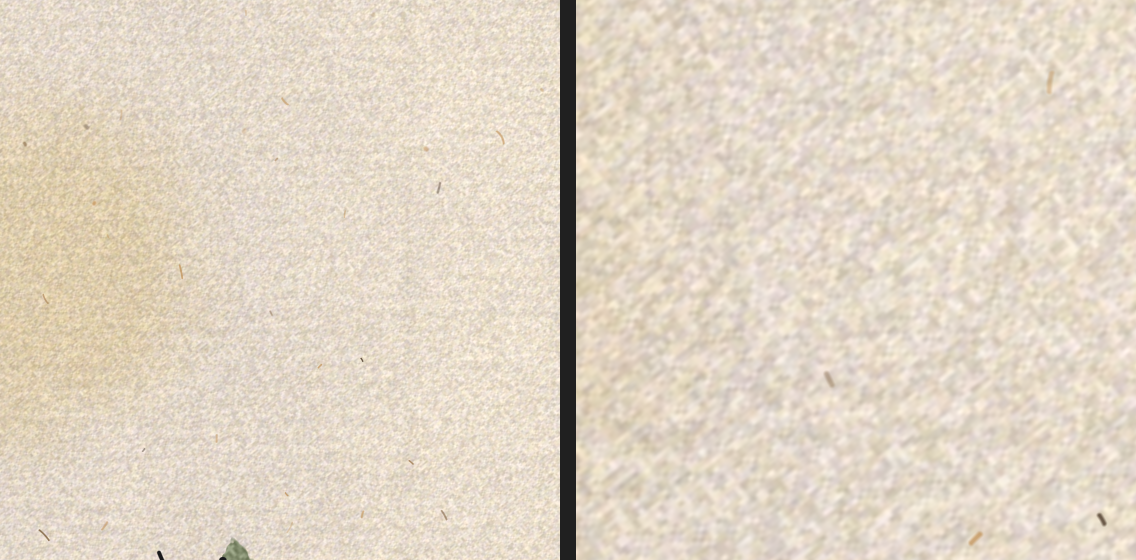
Left: the whole. Right: its middle third, enlarged.
Write a WebGL 2 fragment shader that draws this texture.

```glsl
#version 300 es
precision highp float;
// Aged laid paper with fine grain, a tan stain, stray fibres and a painted scrap at the lower edge.

uniform vec2 u_resolution;
out vec4 fragColor;

const vec3 WARM_PAPER = vec3(0.918, 0.872, 0.806);
const vec3 GREY_PAPER = vec3(0.872, 0.828, 0.782);
const vec3 STAIN_TAN = vec3(0.868, 0.800, 0.675);
const vec3 FIBRE_DARK = vec3(0.30, 0.23, 0.17);
const vec3 FIBRE_OCHRE = vec3(0.76, 0.58, 0.36);
const vec3 LEAF_GREEN = vec3(0.53, 0.57, 0.45);
const vec3 INK = vec3(0.10, 0.10, 0.11);

float hash(vec2 p) {
  vec3 q = fract(p.xyx * 0.1031);
  q += dot(q, q.yzx + 33.33);
  return fract((q.x + q.y) * q.z);
}

float valueNoise(vec2 p) {
  vec2 cell = floor(p), f = fract(p);
  f = f * f * (3.0 - 2.0 * f);
  return mix(mix(hash(cell), hash(cell + vec2(1, 0)), f.x),
             mix(hash(cell + vec2(0, 1)), hash(cell + vec2(1, 1)), f.x), f.y);
}

float fbm(vec2 p) {
  float sum = 0.0, weight = 0.5;
  for (int i = 0; i < 4; i++) {
    sum += weight * valueNoise(p);
    p = mat2(1.6, 1.2, -1.2, 1.6) * p + 17.3;
    weight *= 0.5;
  }
  return sum / 0.9375;
}

vec2 rotate(vec2 p, float angle) {
  float c = cos(angle), s = sin(angle);
  return vec2(c * p.x - s * p.y, s * p.x + c * p.y);
}

float segmentDistance(vec2 p, vec2 a, vec2 b) {
  vec2 d = b - a;
  return length(p - a - d * clamp(dot(p - a, d) / dot(d, d), 0.0, 1.0));
}

// Centred grain of one size, slightly stretched along a diagonal.
float grain(vec2 uv, float scale, float seed) {
  return valueNoise(rotate(uv, 0.9) * scale * vec2(1.1, 0.85) + seed) - 0.5;
}

// One slightly bent fibre or round speck in some cells of a jittered grid.
vec3 scatter(vec3 color, vec2 uv, float cells, float chance, float reach, float width, float seed) {
  vec2 cell = floor(uv * cells), id = cell + seed;
  if (hash(id) > chance) return color;
  vec2 center = (cell + 0.25 + 0.5 * vec2(hash(id + 3.1), hash(id + 7.7))) / cells;
  float angle = (hash(id + 11.9) - 0.5) * 1.9;
  float halfLength = reach * mix(0.4, 1.0, hash(id + 19.3));
  vec2 p = rotate(uv - center, angle);
  p.x += (hash(id + 23.7) - 0.5) * p.y * p.y * 40.0;
  float d = segmentDistance(p, vec2(0.0, -halfLength), vec2(0.0, halfLength));
  float size = width * mix(0.6, 1.2, hash(id + 29.1));
  float mask = 1.0 - smoothstep(size * 0.2, size + 0.0014, d);
  float darkness = smoothstep(0.55, 0.9, hash(id + 31.5));
  float strength = mix(0.3, 0.85, hash(id + 37.3));
  return mix(color, mix(FIBRE_OCHRE, FIBRE_DARK, darkness), mask * strength);
}

vec3 paperBase(vec2 uv) {
  float clouds = fbm(uv * 5.0 + 4.0) - 0.5;
  float warmth = 0.36 + 0.42 * smoothstep(0.35, 0.85, uv.x) + 0.2 * uv.y + clouds * 0.9;
  vec3 color = mix(GREY_PAPER, WARM_PAPER, clamp(warmth, 0.0, 1.1));
  vec2 offset = (uv - vec2(0.03, 0.52)) / vec2(0.38, 0.34);
  float edge = length(offset) + (fbm(uv * 5.0 + 31.0) - 0.5) * 0.4;
  return mix(color, STAIN_TAN, 1.0 - smoothstep(0.4, 1.2, edge));
}

// Broken horizontal wire marks and one faint vertical chain mark.
float laidMarks(vec2 uv) {
  float wobble = valueNoise(uv * vec2(5.0, 9.0)) * 0.8;
  float wires = sin(6.2832 * uv.y * 31.0 + wobble) * valueNoise(uv * vec2(14.0, 31.0) + 9.0);
  float chain = exp(-pow((uv.x - 0.73) / 0.012, 2.0)) * valueNoise(uv * vec2(20.0, 12.0));
  return wires * 0.014 - chain * 0.03;
}

vec3 paintedScrap(vec3 color, vec2 uv) {
  float ragged = (valueNoise(uv * 130.0) - 0.5) * 0.01;
  float slope = uv.x < 0.415 ? 1.9 : 1.1;
  float leaf = min(0.041 - slope * abs(uv.x - 0.415), 0.036) - uv.y + ragged;
  vec3 green = LEAF_GREEN + grain(uv, 190.0, 70.0) * 0.24;
  color = mix(color, green, smoothstep(-0.003, 0.004, leaf));
  float stroke = segmentDistance(uv, vec2(0.284, 0.013), vec2(0.292, -0.006)) - 0.003;
  float root = length((uv - vec2(0.398, 0.0)) * vec2(1.0, 1.2)) - 0.006;
  return mix(color, INK, 1.0 - smoothstep(-0.001, 0.002, min(stroke, root)));
}

void main() {
  vec2 uv = gl_FragCoord.xy / u_resolution;
  vec3 color = paperBase(uv) + laidMarks(uv);

  // Light grain, then separate yellow-blue and pink-green grain.
  float light = grain(uv, 205.0, 5.0) * 0.105 + grain(uv, 330.0, 50.0) * 0.115;
  float yellow = grain(uv, 175.0, 90.0) * 0.065;
  float pink = grain(uv, 160.0, 140.0) * 0.036;
  color += light + yellow * vec3(0.3, 0.1, -1.0) + pink * vec3(0.5, -0.5, 0.4);

  color = scatter(color, uv, 7.0, 0.24, 0.013, 0.0019, 13.0);
  color = scatter(color, uv, 13.0, 0.06, 0.005, 0.0015, 71.0);
  color = scatter(color, uv, 10.0, 0.06, 0.002, 0.0042, 137.0);
  color = paintedScrap(color, uv);
  fragColor = vec4(clamp(color, 0.0, 1.0), 1.0);
}
```
